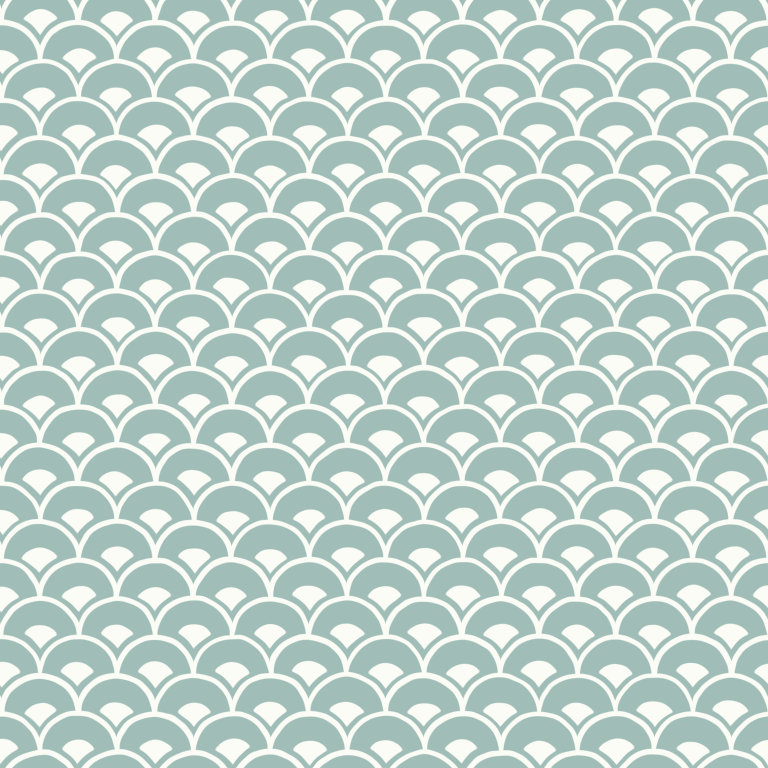
A Shadertoy shader for this pattern:

```glsl
// Hand-cut fish-scale pattern: overlapping teal scales with cream rims and small cream fans.
#define COLUMNS 10.0
#define ROW_STEP 0.5
#define ORIGIN vec2(0.02, 0.203)
#define RIM_OUTER 0.537
#define RIM_INNER 0.469
#define FAN_CAP 0.27
#define FAN_SIDE 0.602
#define WOBBLE 0.022
#define VARIATION 0.014
#define TEAL vec3(0.632, 0.742, 0.718)
#define CREAM vec3(0.98, 0.99, 0.96)

vec2 hash22(vec2 p) {
    vec3 h = fract(p.xyx * vec3(0.1031, 0.1030, 0.0973));
    h += dot(h, h.yzx + 33.33);
    return fract((h.xx + h.yz) * h.zy);
}

// Two-channel value noise, centred on zero
vec2 noise2(vec2 p) {
    vec2 i = floor(p), f = fract(p);
    f = f * f * (3.0 - 2.0 * f);
    vec2 low = mix(hash22(i), hash22(i + vec2(1, 0)), f.x);
    vec2 high = mix(hash22(i + vec2(0, 1)), hash22(i + vec2(1, 1)), f.x);
    return mix(low, high, f.y) - 0.5;
}

float smoothMax(float a, float b, float k) {
    float h = max(k - abs(a - b), 0.0) / k;
    return max(a, b) + h * h * k * 0.25;
}

// Signed distance to a fan: round cap above, two concave sides meeting in a point
float fanDistance(vec2 q, vec2 seed) {
    vec2 size = hash22(seed + 71.0) - 0.5;
    q -= (hash22(seed + 37.0) - 0.5) * 2.0 * VARIATION;
    q.y += q.x * size.y * 0.12;
    float cap = length(q + vec2(0.0, 0.104)) - FAN_CAP - size.x * 2.0 * VARIATION;
    float left = FAN_SIDE - length(q - vec2(-0.5, -0.5));
    float right = FAN_SIDE - length(q - vec2(0.5, -0.5));
    return smoothMax(cap, smoothMax(left, right, 0.02), 0.035);
}

float coverage(float d, float aa) {
    return 1.0 - smoothstep(-aa, aa, d);
}

void mainImage(out vec4 fragColor, in vec2 fragCoord) {
    float aa = 0.8 * COLUMNS / iResolution.y;
    vec2 p = fragCoord / iResolution.y * COLUMNS - ORIGIN;

    // Uneven hand-cut edges
    p += WOBBLE * noise2(p * 3.1 + 50.0) + 0.5 * WOBBLE * noise2(p * 8.0 + 90.0);

    vec3 color = CREAM;
    float baseRow = floor(p.y / ROW_STEP);

    // Paint rows from back to front; lower rows cover upper ones
    for (int i = 1; i >= -1; i--) {
        float row = baseRow + float(i);
        vec2 q = vec2(p.x - 0.5 * mod(row, 2.0), p.y - row * ROW_STEP);
        float column = floor(q.x + 0.5);
        q.x -= column;
        vec2 seed = vec2(column, row) + 20.0;

        // Rim union of the nearest scale and its closest neighbour
        float side = q.x < 0.0 ? -1.0 : 1.0;
        vec2 neighbour = seed + vec2(side, 0.0);
        vec2 vary = (hash22(seed) - 0.5) * VARIATION;
        float rim = min(length(q) - RIM_OUTER - vary.x,
                        length(q - vec2(side, 0.0)) - RIM_OUTER - (hash22(neighbour).x - 0.5) * VARIATION);

        // Scale body with its fan cut out
        float body = length(q) - RIM_INNER - vary.y;
        float teal = max(body, -fanDistance(q, seed));

        color = mix(color, CREAM, coverage(rim, aa));
        color = mix(color, TEAL, coverage(teal, aa));
    }
    fragColor = vec4(color, 1.0);
}
```
